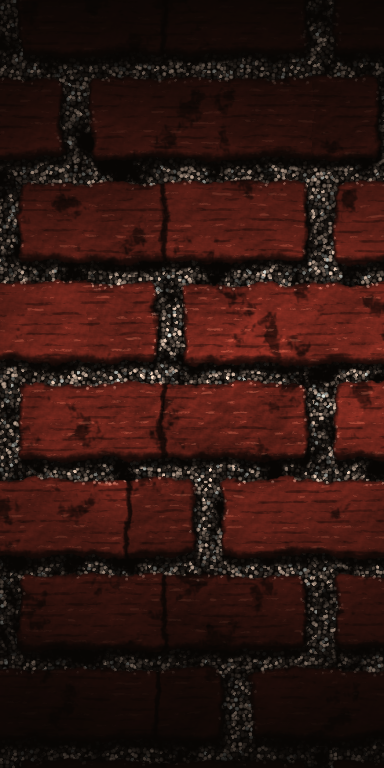
A Shadertoy shader for this texture:

```glsl
// Weathered red brick wall with gritty mortar, lit by a soft pool of light in the dark.

const float ROW_PITCH = 0.254;   // canvas width is one unit, height is two
const float BRICK_PITCH = 0.82;
const vec3 BRICK_RED = vec3(0.47, 0.145, 0.11);
const vec3 MORTAR_PALE = vec3(0.86, 0.75, 0.67);
const vec3 SOOT = vec3(0.028, 0.019, 0.012);

struct Brick {
    float depth;   // distance inside the brick, negative in the mortar
    float crack;   // distance to the hairline joint
    vec2 id;
};

vec2 hash2(vec2 p) {
    vec3 q = fract(p.xyx * vec3(0.1031, 0.1030, 0.0973));
    q += dot(q, q.yzx + 33.33);
    return fract((q.xx + q.yz) * q.zy);
}

// Layered, rotated sines
float waves(vec2 p) {
    float sum = 0.0, amp = 0.5;
    for (int i = 0; i < 5; i++) {
        sum += amp * sin(p.x + 1.3 * sin(p.y * 0.7)) * sin(p.y + 1.1 * sin(p.x * 0.8));
        p = mat2(1.6, 1.2, -1.2, 1.6) * p + 1.7;
        amp *= 0.65;
    }
    return sum;
}

// Cellular noise: distance to the nearest grain and its random value
vec2 grains(vec2 p) {
    vec2 cell = floor(p), best = vec2(9.0, 0.0);
    for (int y = -1; y <= 1; y++)
    for (int x = -1; x <= 1; x++) {
        vec2 c = cell + vec2(x, y);
        float d = length(c + hash2(c) - p);
        if (d < best.x) best = vec2(d, hash2(c + 57.0).x);
    }
    return best;
}

// Courses are slightly tighter towards the top and bottom
float courseCoord(float y) {
    float k = (y - 0.2) / ROW_PITCH - 3.5;
    return (y - 0.21 + 0.003 * k * k) / ROW_PITCH + 1.0;
}

Brick layBrick(vec2 p) {
    float course = courseCoord(p.y);
    float row = floor(course), v = course - row;
    float odd = mod(row, 2.0);
    float start = mix(0.835, 0.2 + 0.17 * sqrt(max(row - 1.0, 0.0)), odd);
    float along = p.x - start;
    float u = mod(along, BRICK_PITCH);
    float bed = 0.024 + 0.006 * hash2(vec2(row, 3.0)).x;
    vec2 edge = vec2(min(u, BRICK_PITCH - u) - 0.036, min(v, 1.0 - v) * ROW_PITCH - bed);

    Brick b;
    b.depth = 0.02 - length(max(0.02 - edge, 0.0));
    float split = BRICK_PITCH * mix(0.5, 0.745, odd);
    b.crack = abs(u - split) + odd * step(row, 4.0);
    b.id = vec2(floor(along / BRICK_PITCH) * 2.0 + step(split, u), row);
    return b;
}

float lightPool(vec2 p, float reach) {
    vec2 d = (p - vec2(0.62, 0.98)) / vec2(1.1, reach);
    return exp(-dot(d, d));
}

// Wire-cut face: relief, broken horizontal scratches, pits and tone
vec3 brickFace(vec2 p, Brick b) {
    vec2 q = p * vec2(24.0, 34.0) + b.id * 5.0;
    float relief = waves(q) - waves(q - vec2(0.12, 0.3));
    float lines = sin(6.283 * (p.y * 37.0 + 0.22 * waves(p * 9.0)));
    float broken = smoothstep(-0.2, 0.35, waves(vec2(p.x * 26.0, p.y * 60.0)));
    float groove = smoothstep(0.45, 1.0, lines) * broken;
    float ridge = smoothstep(0.55, 1.0, -lines) * smoothstep(0.15, 0.6, waves(p * vec2(45.0, 90.0) + 4.0));
    float pits = smoothstep(0.32, 0.7, waves(p * 17.0 + b.id * 3.0));
    float tone = 0.78 + 0.32 * hash2(b.id + 11.0).x + 0.22 * waves(p * 8.0 + 2.0);
    tone *= (1.0 - 0.35 * groove) * (1.0 - 0.6 * pits);
    tone += 0.28 * relief;
    return BRICK_RED * max(tone, 0.08) + vec3(0.2, 0.13, 0.1) * ridge;
}

vec3 mortarBed(vec2 p, vec2 grain, float shadow) {
    float sand = grain.y * grain.y * 1.15 + 0.12;
    sand *= 1.0 - smoothstep(0.25, 0.85, grain.x);
    float patchy = smoothstep(-0.65, 0.3, waves(p * 19.0 + 6.0));
    vec3 tint = mix(MORTAR_PALE, vec3(0.68, 0.70, 0.68), step(0.85, fract(grain.y * 17.0)));
    return tint * sand * patchy * (1.0 - 0.9 * shadow);
}

void mainImage(out vec4 fragColor, in vec2 fragCoord) {
    vec2 p = vec2(fragCoord.x, iResolution.y - fragCoord.y) * 2.0 / iResolution.y;
    vec2 ragged = p + 0.013 * vec2(waves(p * 23.0), waves(p * 21.0 + 9.0));
    Brick b = layBrick(ragged);
    vec2 grain = grains(p * 105.0);

    // Bricks stand proud and throw shadow on the mortar below them
    float shadow = smoothstep(-0.008, 0.007, layBrick(ragged - vec2(0.008, 0.02)).depth);
    vec3 mortar = mortarBed(p, grain, shadow) * lightPool(p, 0.82);

    // Worn lower edge, hairline joint and sandy crumbs on the brick
    vec3 face = brickFace(p, b) * lightPool(p, 0.58);
    float under = smoothstep(-0.004, 0.012, layBrick(ragged + vec2(0.0, 0.012)).depth);
    face *= mix(0.3, 1.0, under) * mix(0.6, 1.0, smoothstep(0.0, 0.012, b.depth));
    face *= mix(0.2, 1.0, smoothstep(0.002, 0.011, b.crack));
    float crumbs = step(0.86, grain.y) * (1.0 - smoothstep(0.2, 0.6, grain.x));
    crumbs *= 1.0 - smoothstep(0.004, 0.018, b.depth);
    face += MORTAR_PALE * 0.5 * crumbs * under * lightPool(p, 0.7);

    vec3 color = mix(mortar, face, smoothstep(-0.003, 0.003, b.depth));
    fragColor = vec4(color + SOOT, 1.0);
}
```
